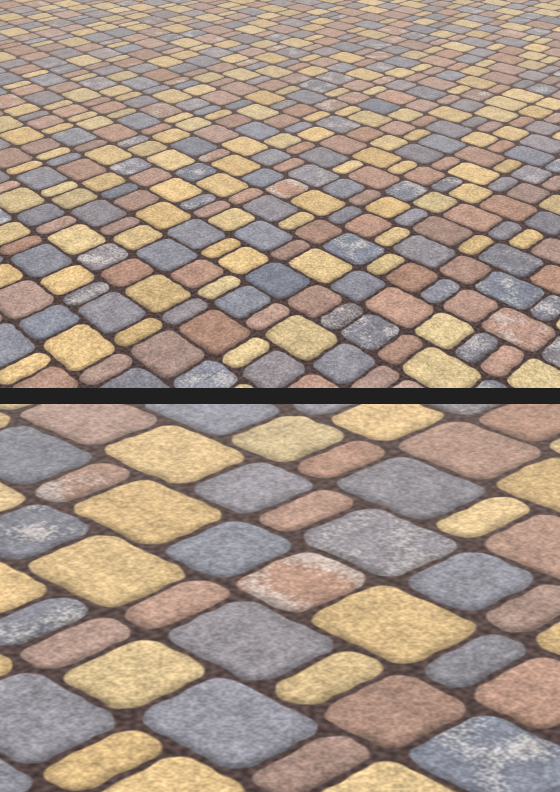
Top: the whole. Bottom: its middle third, enlarged.
This texture is drawn by a Shadertoy shader. Its source:

```glsl
#define HORIZON 1.56      // height of the vanishing line
#define TILT 2.28         // depth stretch of the ground
#define ROW 0.0995        // width of one course of stones
#define JOINT 0.035       // half gap, in courses
#define CORNER 0.19       // corner radius, in courses
#define WOBBLE 0.035      // unevenness of the outlines
#define GRAIN 0.20        // strength of the speckle
#define HAZE 0.38         // paleness at the far end
#define SAMPLES 4         // antialiasing grid per side

const vec3 SAND = vec3(0.86, 0.75, 0.56);
const vec3 CLAY = vec3(0.72, 0.59, 0.53);
const vec3 SLATE = vec3(0.58, 0.57, 0.60);
const vec3 GAP = vec3(0.33, 0.27, 0.26);
const vec3 LIME = vec3(0.84, 0.81, 0.79);
const vec3 FAR = vec3(0.83, 0.77, 0.72);

vec2 hash2(vec2 p) {
    vec3 q = fract(p.xyx * vec3(0.1031, 0.1030, 0.0973));
    q += dot(q, q.yzx + 33.33);
    return fract((q.xx + q.yz) * q.zy);
}

float corner(vec2 cell, vec2 f, vec2 o) {
    float a = 6.2832 * hash2(cell + o).x;
    return dot(vec2(cos(a), sin(a)), f - o);
}

float gradientNoise(vec2 p) {
    vec2 i = floor(p), f = p - i;
    vec2 s = f * f * f * (f * (f * 6.0 - 15.0) + 10.0);
    return mix(mix(corner(i, f, vec2(0, 0)), corner(i, f, vec2(1, 0)), s.x),
               mix(corner(i, f, vec2(0, 1)), corner(i, f, vec2(1, 1)), s.x), s.y);
}

float roundedBox(vec2 p, vec2 halfSize, float r) {
    vec2 q = abs(p) - halfSize + r;
    return length(max(q, 0.0)) + min(max(q.x, q.y), 0.0) - r;
}

// Finds the stone at g: x runs along the course, y counts the courses.
void findStone(vec2 g, out vec2 local, out vec2 halfSize, out vec2 id) {
    const float GROUP = 2.58;
    float row = floor(g.y);
    float along = g.x + GROUP * hash2(vec2(row, 71.0)).x;
    float group = floor(along / GROUP);
    along -= group * GROUP;

    // Each group holds a narrow, a square and a long stone in shuffled order.
    vec2 h = hash2(vec2(group, row) + 17.0);
    float first = floor(h.x * 3.0), stride = h.y < 0.5 ? 1.0 : 2.0;
    float start = 0.0, size = 0.0, index = 0.0;
    for (int j = 0; j < 3; j++) {
        size = 0.52 + 0.34 * mod(first + float(j) * stride, 3.0);
        index = float(j);
        if (along < start + size) break;
        if (j < 2) start += size;
    }
    local = vec2(along - start - 0.5 * size, g.y - row - 0.5);
    halfSize = vec2(0.5 * size, 0.5) - JOINT;
    id = vec2(group * 3.0 + index, row);
}

// The three tints alternate along a course, with some strays.
vec3 stoneTint(vec2 id, out float bloom) {
    vec2 rowHash = hash2(vec2(id.y, 5.0)), h = hash2(id + 41.0);
    float way = rowHash.x < 0.5 ? 1.0 : 2.0;
    float kind = mod(id.x * way + floor(rowHash.y * 3.0), 3.0);
    if (h.x > 0.82) kind = floor(h.y * 3.0);
    vec3 tint = kind < 0.5 ? SAND : kind < 1.5 ? CLAY : SLATE;
    vec2 vary = hash2(id + 93.0) - 0.5;
    bloom = kind > 0.5 ? smoothstep(0.55, 0.95, h.y) : 0.0;
    return tint * (1.0 + 0.14 * vary.x) + vec3(0.05, 0.0, -0.04) * vary.y;
}

vec3 paving(vec2 g) {
    vec2 local, halfSize, id;
    findStone(g, local, halfSize, id);
    float bloom;
    vec3 tint = stoneTint(id, bloom);

    float d = roundedBox(local, halfSize, CORNER);
    d += WOBBLE * gradientNoise(g * 5.0 + id * 3.7);

    // Worn surface: mottling, speckle and lime patches.
    float mottle = gradientNoise(g * 3.5 + id * 5.3);
    float speckle = gradientNoise(g * 13.0) + gradientNoise(g * 27.0 + 9.0);
    float patchy = smoothstep(-0.1, 0.5, gradientNoise(local * 2.4 + id * 7.1) + 0.3 * speckle);
    tint = mix(tint, LIME, 0.75 * bloom * patchy);
    tint *= 1.0 + 0.14 * mottle + GRAIN * speckle;

    // Rounded rim, darker on the sides that face the viewer.
    vec2 outward = normalize(local / halfSize + 1e-4);
    float facing = dot(outward, vec2(0.707, -0.707));
    float rim = smoothstep(-0.13, 0.0, d);
    tint *= 1.0 - rim * (0.13 + 0.15 * facing);

    vec3 joint = GAP * (1.0 + 0.5 * gradientNoise(g * 16.0));
    return mix(tint, joint, smoothstep(-0.015, 0.02, d));
}

void mainImage(out vec4 fragColor, in vec2 fragCoord) {
    vec3 color = vec3(0.0);
    for (int k = 0; k < SAMPLES * SAMPLES; k++) {
        vec2 jitter = (vec2(k % SAMPLES, k / SAMPLES) + 0.5) / float(SAMPLES) - 0.5;
        vec2 p = (fragCoord + jitter - vec2(0.5 * iResolution.x, 0.0)) / iResolution.y;
        // Project onto the ground, then turn the courses by 45 degrees.
        vec2 ground = vec2(p.x, TILT) / (HORIZON - p.y);
        vec2 g = vec2(ground.x - ground.y, ground.x + ground.y) * 0.7071 / ROW;
        color += paving(g - vec2(0.0, 0.118));
    }
    color /= float(SAMPLES * SAMPLES);
    float depth = fragCoord.y / iResolution.y;
    color = mix(color, FAR, HAZE * smoothstep(0.25, 1.1, depth));
    fragColor = vec4(clamp(color, 0.0, 1.0), 1.0);
}
```
